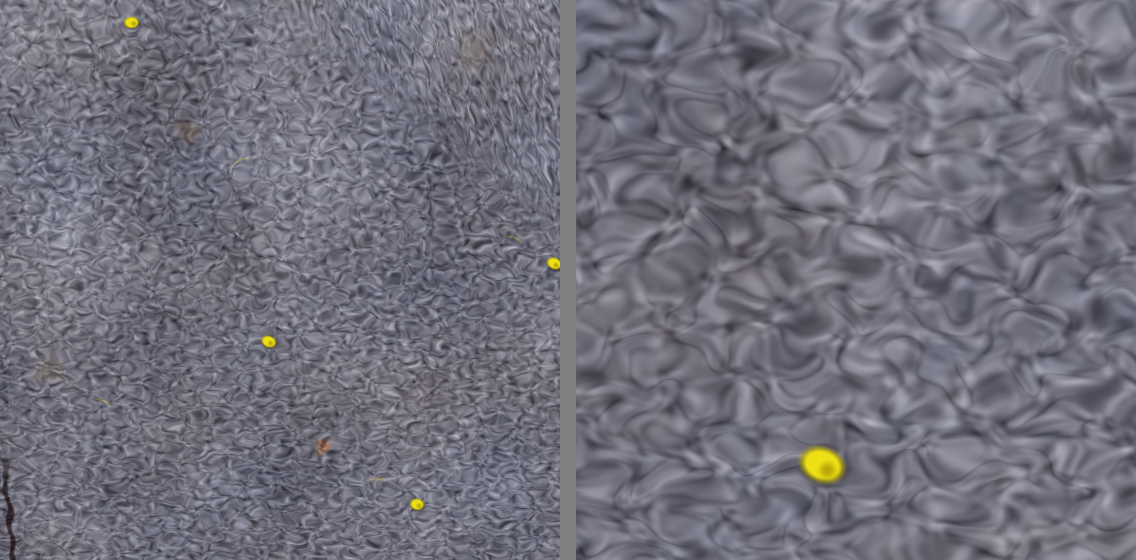
Left, the full canvas; right, a detail of the centre.
Write a Shadertoy shader that draws this texture.

```glsl
const vec3 ASPHALT = vec3(0.442, 0.438, 0.488);
const vec3 WARM_SHIFT = vec3(0.022, 0.003, -0.022);
const vec3 PETAL_LIGHT = vec3(0.93, 0.88, 0.08);
const vec3 PETAL_SHADE = vec3(0.66, 0.58, 0.03);
const vec3 STRAW = vec3(0.70, 0.65, 0.38);
const vec3 RUST = vec3(0.60, 0.39, 0.27);
const vec3 TAN = vec3(0.47, 0.43, 0.41);
const vec3 CRACK = vec3(0.15, 0.11, 0.12);
const vec3 CHIP = vec3(0.80, 0.82, 0.88);

const float GRAIN_CONTRAST = 0.30;
const float FINE_CONTRAST = 0.17;
const float CREASE_DEPTH = 0.07;
const float BROAD_CONTRAST = 0.12;
const vec2 STREAK_SCALE = vec2(120.0, 58.0);
const float STREAK_LEAN = 0.28;
const vec2 SEAM_NORMAL = vec2(0.61, 0.79);
const float SEAM_OFFSET = 1.075;
const vec2 SCATTER_STEP = vec2(0.7549, 0.5698);
const float SOFT_EDGE = 0.0025;
const int DEBRIS_COUNT = 4;

vec2 hash22(vec2 p) {
    vec3 q = fract(p.xyx * vec3(0.1031, 0.1030, 0.0973));
    q += dot(q, q.yzx + 33.33);
    return fract((q.xx + q.yz) * q.zy);
}

float corner(vec2 cell, vec2 offset, vec2 f) {
    return dot(hash22(cell + offset) * 2.0 - 1.0, f - offset);
}

float gradientNoise(vec2 p) {
    vec2 i = floor(p), f = fract(p);
    vec2 u = f * f * f * (f * (f * 6.0 - 15.0) + 10.0);
    float low = mix(corner(i, vec2(0, 0), f), corner(i, vec2(1, 0), f), u.x);
    float high = mix(corner(i, vec2(0, 1), f), corner(i, vec2(1, 1), f), u.x);
    return mix(low, high, u.y);
}

// Wormy grain: warped noise, finer detail and thin dark creases
float grain(vec2 q) {
    vec2 warp = vec2(gradientNoise(q * 0.45 + 31.7), gradientNoise(q * 0.45 + 87.3));
    vec2 w = q + 1.6 * warp;
    float crease = 1.0 - smoothstep(0.0, 0.13, abs(gradientNoise(w * 0.62 + 53.1)));
    return GRAIN_CONTRAST * gradientNoise(w)
         + FINE_CONTRAST * gradientNoise(w * 1.7 + 19.4)
         - CREASE_DEPTH * (crease - 0.3);
}

vec2 scatter(vec2 start, int i) {
    return fract(start + float(i) * SCATTER_STEP);
}

vec2 rotate(vec2 p, float a) {
    float c = cos(a), s = sin(a);
    return vec2(c * p.x + s * p.y, c * p.y - s * p.x);
}

float cover(float d) {
    return 1.0 - smoothstep(-SOFT_EDGE, SOFT_EDGE, d);
}

void mainImage(out vec4 fragColor, in vec2 fragCoord) {
    vec2 p = fragCoord / iResolution.y;

    // Flat grain tightens towards the bottom; steep streaks lie beyond the seam
    vec2 flatPos = vec2(p.x * 68.0, p.y * (116.0 - 22.0 * p.y));
    vec2 streakPos = vec2(p.x + STREAK_LEAN * p.y, p.y) * STREAK_SCALE + 140.0;
    float seam = dot(p, SEAM_NORMAL) - SEAM_OFFSET;
    float tone = mix(grain(flatPos), grain(streakPos), smoothstep(-0.03, 0.05, seam));

    // Broad patches of light, hue and a shaded seam
    float broad = gradientNoise(p * 4.0 + 7.3) + 0.5 * gradientNoise(p * 11.0 + 3.9);
    tone += BROAD_CONTRAST * broad + 0.035 * (p.y - 0.5);
    tone -= 0.025 * exp(-seam * seam * 900.0) * smoothstep(0.5, 1.0, p.x);
    float warmth = gradientNoise(p * 5.0 + 61.0) + 0.7 * gradientNoise(p * 45.0 + 12.0);
    vec3 color = ASPHALT + tone * vec3(1.0, 1.01, 1.04) + WARM_SHIFT * warmth;

    // Soft stains: a small rusty one first, then wide faint tan ones
    for (int i = 0; i < DEBRIS_COUNT; i++) {
        float fade = float(i) / float(DEBRIS_COUNT - 1);
        vec2 d = p - scatter(vec2(0.58, 0.20), i);
        float radius = mix(0.018, 0.05, fade) * (1.0 + 1.2 * gradientNoise(p * 40.0));
        float stain = 1.0 - smoothstep(0.3, 1.0, length(d) / radius);
        vec3 tint = mix(RUST, TAN, smoothstep(0.0, 0.4, fade)) + tone * 0.7;
        color = mix(color, tint, stain * mix(0.75, 0.5, fade));
    }

    // Dry straws and pale chips
    for (int i = 0; i < DEBRIS_COUNT; i++) {
        vec2 rnd = hash22(vec2(float(i), 5.0));
        vec2 d = rotate(p - scatter(vec2(0.92, 0.575), i), rnd.x - 0.5);
        d.y += 12.0 * d.x * d.x;
        d.x -= clamp(d.x, -0.012, 0.012);
        color = mix(color, STRAW + tone * 0.6, 0.75 * cover(length(d) - 0.0015));
        float chip = length((p - scatter(vec2(0.30, 0.025), i)) * vec2(0.7, 1.0));
        color = mix(color, CHIP, 0.6 * (1.0 - rnd.y * 0.5) * cover(chip - 0.003));
    }

    // Ragged crack at the lower left
    float crackX = 0.026 - 0.11 * p.y + 0.012 * gradientNoise(vec2(p.y * 28.0, 4.7));
    float crackWidth = 0.0045 + 0.006 * gradientNoise(vec2(p.y * 45.0, 9.2));
    float crack = cover(abs(p.x - crackX) - crackWidth);
    crack *= 1.0 - smoothstep(0.12, 0.24, p.y);
    color = mix(color, CRACK + tone * 0.4, crack * 0.9);

    // Yellow petals with a thin shadow and a shaded middle
    for (int i = 0; i < DEBRIS_COUNT; i++) {
        vec2 rnd = hash22(vec2(float(i), 23.0));
        vec2 d = rotate(p - scatter(vec2(0.48, 0.39), i), (rnd.x - 0.5) * 0.8);
        vec2 squash = vec2(mix(0.62, 0.85, rnd.y), 1.0);
        float petal = length(d * squash) - 0.0098;
        float shadow = length((d + vec2(-0.002, 0.003)) * squash) - 0.0105;
        color = mix(color, color * 0.65, cover(shadow));
        float shade = 1.0 - smoothstep(0.001, 0.007, length(d - vec2(0.004, -0.002)));
        vec3 yellow = mix(PETAL_LIGHT, PETAL_SHADE, 0.75 * shade);
        yellow = mix(yellow, PETAL_SHADE, 0.6 * smoothstep(-0.003, 0.0, petal));
        color = mix(color, yellow, cover(petal));
    }

    fragColor = vec4(clamp(color, 0.0, 1.0), 1.0);
}
```
